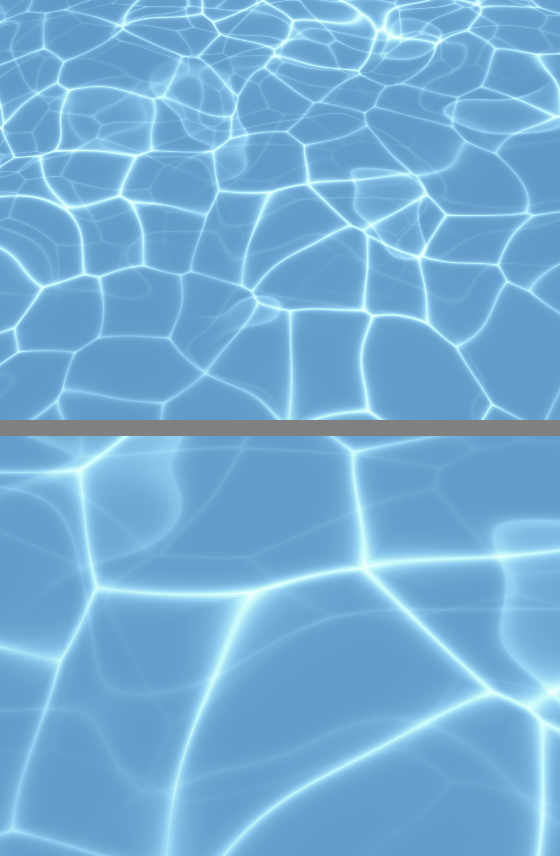
Top, the full canvas; bottom, a detail of the centre.
A Shadertoy shader for this texture:

```glsl
// Sunlit ripples over a pool floor, seen at a slant.
// Warped cellular noise draws the net of light; contours of layered sines
// add folded sheets and stray filaments. Total light picks the colour.

const vec3 DEEP_BLUE  = vec3(0.380, 0.600, 0.782);
const vec3 SKY_BLUE   = vec3(0.560, 0.800, 0.940);
const vec3 PALE_CYAN  = vec3(0.760, 0.970, 0.980);
const vec3 GLINT      = vec3(0.920, 1.000, 0.990);

const float CELLS      = 4.4;    // net cells per canvas height, near edge
const float FAR_WIDTH  = 0.45;   // sideways shrink towards the top
const float FAR_HEIGHT = 0.65;   // upward shrink towards the top
const float WARP       = 0.30;   // bend of the net lines
const float LINE       = 0.038;  // line core, in cells
const float HALO       = 0.13;   // soft glow, in cells
const float FOLD_LEVEL = 0.36;   // higher means fewer sheets
const float FOLD_RIM   = 0.035;
const float FILAMENT   = 0.022;
const mat2  TURN       = mat2(1.12, 0.90, -0.90, 1.12);

vec2 hash2(vec2 cell) {
    vec2 k = vec2(dot(cell, vec2(127.1, 311.7)), dot(cell, vec2(269.5, 183.3)));
    return fract(sin(k) * 43758.5);
}

// Layered sines, each octave turned and bent; roughly -1 to 1
float swell(vec2 p) {
    float sum = 0.0, amp = 0.6;
    for (int i = 0; i < 4; i++) {
        p = TURN * p + 1.7;
        sum += amp * 0.5 * (sin(p.x + 1.2 * sin(0.7 * p.y))
                          + sin(p.y + 1.2 * sin(0.6 * p.x + 2.0)));
        amp *= 0.58;
    }
    return sum;
}

// Distances to the three nearest cell points
vec3 nearest3(vec2 p) {
    vec2 cell = floor(p), f = p - cell;
    vec3 near = vec3(9.0);
    for (int y = -1; y <= 1; y++)
    for (int x = -1; x <= 1; x++) {
        vec2 o = vec2(x, y);
        float d = length(o + 0.05 + 0.9 * hash2(cell + o) - f);
        if (d < near.x)      near = vec3(d, near.xy);
        else if (d < near.y) near = vec3(near.x, d, near.y);
        else                 near.z = min(near.z, d);
    }
    return near;
}

// Bright cell borders with a halo, swelling to a knot where three meet
float lightNet(vec2 p, float strength) {
    vec3 near = nearest3(p);
    float edge = near.y - near.x;
    float knot = exp(-14.0 * (near.z - near.x));
    float core = exp(-edge / (LINE * (1.0 + 0.9 * knot)));
    return strength * (0.78 * core + 0.30 * exp(-edge / HALO)) + 0.40 * knot * core;
}

// A sheet of light: sharp rim, fading inwards
float foldedSheet(vec2 p) {
    float inside = swell(p) - FOLD_LEVEL;
    float rim = exp(-abs(inside) / FOLD_RIM);
    float fill = smoothstep(-0.02, 0.04, inside) * exp(-max(inside, 0.0) / 0.22);
    return 0.42 * rim + 0.30 * fill;
}

float filament(vec2 p) {
    return exp(-abs(swell(p)) / FILAMENT);
}

vec3 waterColour(float light) {
    vec3 c = mix(DEEP_BLUE, SKY_BLUE, clamp(light * 2.0, 0.0, 1.0));
    c = mix(c, PALE_CYAN, clamp(light * 2.0 - 1.0, 0.0, 1.0));
    return mix(c, GLINT, smoothstep(1.0, 1.5, light));
}

void mainImage(out vec4 fragColor, in vec2 fragCoord) {
    vec2 uv = fragCoord / iResolution.y;
    float side = uv.x - 0.5 * iResolution.x / iResolution.y;

    // Slanted floor, in cells
    vec2 floorPos = CELLS * vec2(side * (1.0 + FAR_WIDTH * uv.y),
                                 uv.y * (1.0 + FAR_HEIGHT * uv.y));

    // Slow changes: busier water far away and to the left
    float drift = swell(floorPos * 0.45 + 3.0);
    float busy = smoothstep(0.35, 1.05, uv.y - 0.35 * side + 0.4 * drift);

    // Ripples bend the view of the floor
    vec2 bend = vec2(swell(floorPos * 1.1 + 11.0), swell(floorPos * 1.1 - 7.0));
    vec2 p = floorPos + WARP * (1.0 + 0.5 * busy) * bend;

    // Gather the light
    float strength = mix(0.45, 1.10, smoothstep(-0.6, 0.5, swell(p * 0.8 + 21.0)));
    float light = lightNet(p + 40.0, strength);
    light += 0.45 * busy * lightNet(p * vec2(1.3, 1.7) + 71.0, strength);

    float sheets = smoothstep(-0.15, 0.30, swell(floorPos * 0.4 - 5.0) + 0.25 * busy);
    light += sheets * foldedSheet(floorPos * vec2(1.3, 1.6) + 0.4 * bend + 9.0);

    float strays = 0.12 + 0.30 * busy;
    light += strays * filament(floorPos * vec2(0.9, 1.3) + 0.5 * bend - 15.0);

    // Faint unevenness of the water itself
    light += 0.03 * drift + 0.04 * busy;

    fragColor = vec4(waterColour(max(light, 0.0)), 1.0);
}
```
